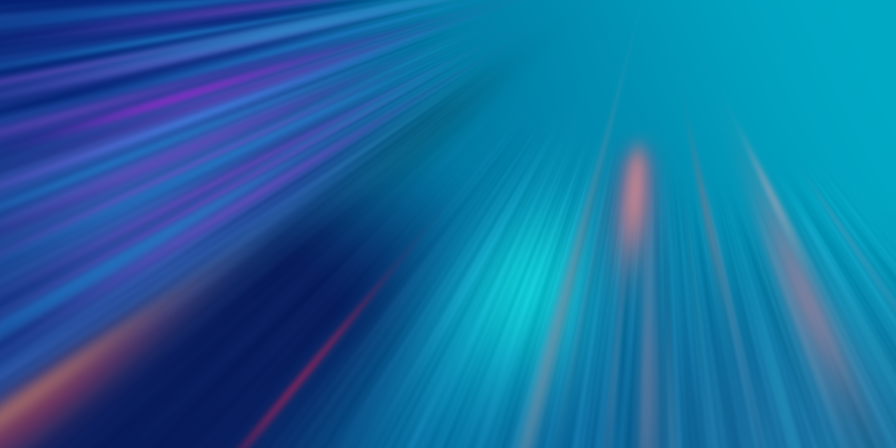
Reproduce this background procedurally as a Shadertoy shader.

```glsl
// Blurred light rays fanning down from a point above a teal and navy backdrop.

float hash(float n) { return fract(sin(n * 91.37) * 4375.85); }

vec2 gradientAt(vec2 cell) {
    float turn = 6.2832 * hash(dot(cell, vec2(1.0, 17.31)));
    return vec2(cos(turn), sin(turn));
}

float gradientNoise(vec2 p) {
    vec2 i = floor(p), f = fract(p);
    vec2 u = f * f * f * (f * (f * 6.0 - 15.0) + 10.0);
    vec2 e = vec2(0.0, 1.0);
    float low = mix(dot(gradientAt(i), f), dot(gradientAt(i + e.yx), f - e.yx), u.x);
    float high = mix(dot(gradientAt(i + e), f - e), dot(gradientAt(i + 1.0), f - 1.0), u.x);
    return mix(low, high, u.y);
}

// Soft spot in ray space: x is the angle, y the distance from the source.
float glow(vec2 ray, vec2 center, vec2 size) {
    vec2 q = (ray - center) / size;
    return exp(-dot(q, q));
}

void mainImage(out vec4 fragColor, in vec2 fragCoord) {
    vec2 uv = fragCoord / iResolution.xy;
    vec2 p = uv * vec2(2.0, 1.0);
    vec2 d = p - vec2(1.46, 1.10);
    float angle = atan(d.x, -d.y), radius = length(d);
    vec2 ray = vec2(angle, radius);

    // Teal backdrop, brightest in the upper right corner
    vec3 color = mix(vec3(0.03, 0.39, 0.60), vec3(0.0, 0.49, 0.65), smoothstep(0.1, 0.8, uv.y));
    color = mix(color, vec3(0.0, 0.66, 0.77), smoothstep(0.75, 1.9, p.x - 0.5 + 0.45 * uv.y));
    color = mix(color, vec3(0.10, 0.40, 0.60), 0.75 * smoothstep(0.6, 0.0, uv.y) * smoothstep(1.2, 1.7, p.x));

    // Blue fan on the left, darker toward the top, and the navy wedge below it
    float leftFan = smoothstep(-0.84, -1.02, angle) * smoothstep(0.45, 1.0, radius);
    vec3 fanColor = mix(vec3(0.03, 0.15, 0.48), vec3(0.17, 0.33, 0.65), smoothstep(-1.36, -1.16, angle));
    fanColor = mix(fanColor, vec3(0.07, 0.22, 0.53), smoothstep(1.25, 1.7, radius) * 0.6);
    color = mix(color, fanColor, leftFan);
    float wedge = smoothstep(-1.0, -0.87, angle) * smoothstep(-0.42, -0.76, angle);
    color = mix(color, vec3(0.03, 0.11, 0.36), wedge * smoothstep(0.62, 1.08, radius));
    color = mix(color, vec3(0.03, 0.34, 0.46), 0.6 * glow(ray, vec2(-0.92, 0.66), vec2(0.09, 0.22)));

    // Cyan bloom
    color = mix(color, vec3(0.04, 0.60, 0.76), 0.7 * glow(ray, vec2(-0.42, 0.93), vec2(0.17, 0.33)));
    color = mix(color, vec3(0.06, 0.80, 0.83), 0.9 * glow(ray, vec2(-0.36, 0.79), vec2(0.17, 0.20)));

    // Fine grain drawn out along the rays
    float start = mix(0.40, 0.52, smoothstep(-0.2, 0.5, angle));
    float rays = smoothstep(start, start + 0.22, radius) * smoothstep(0.75, 0.62, angle);
    float grain = gradientNoise(vec2(angle * 30.0, radius * 1.5))
                + 0.6 * gradientNoise(vec2(angle * 85.0 + 9.0, radius * 2.0));
    float calm = 1.0 - 0.75 * wedge;
    color += grain * rays * calm * vec3(0.06, 0.085, 0.09);

    // Violet, blue and cyan streaks across the upper left
    for (int i = 0; i < 18; i++) {
        float n = float(i), pick = hash(n + 3.0);
        float at = -1.47 + 0.026 * n + 0.018 * hash(n + 20.0);
        vec3 tint = mix(vec3(0.42, 0.27, 0.74), vec3(0.12, 0.50, 0.80), smoothstep(0.35, 0.65, pick));
        vec2 center = vec2(at, 0.85 + 0.65 * hash(n + 40.0));
        vec2 size = vec2(0.006 + 0.009 * hash(n + 60.0), 0.40);
        color = mix(color, tint, 0.6 * glow(ray, center, size));
    }
    color = mix(color, vec3(0.20, 0.58, 0.83), 0.75 * glow(ray, vec2(-1.37, 0.82), vec2(0.022, 0.42)));
    color = mix(color, vec3(0.22, 0.52, 0.88), 0.7 * glow(ray, vec2(-1.23, 1.05), vec2(0.012, 0.38)));
    color = mix(color, vec3(0.50, 0.18, 0.76), 0.8 * glow(ray, vec2(-1.28, 1.12), vec2(0.010, 0.24)));

    // Warm streaks over the navy wedge
    color = mix(color, vec3(0.50, 0.20, 0.36), 0.8 * glow(ray, vec2(-0.937, 1.72), vec2(0.036, 0.42)));
    color = mix(color, vec3(0.67, 0.43, 0.40), 0.7 * glow(ray, vec2(-0.955, 1.75), vec2(0.016, 0.34)));
    color = mix(color, vec3(0.48, 0.14, 0.36), 0.8 * glow(ray, vec2(-0.695, 1.24), vec2(0.009, 0.27)));

    // Thin pale streaks in the middle and on the right
    for (int i = 0; i < 12; i++) {
        float n = float(i);
        vec2 center = vec2(-0.28 + 0.078 * n + 0.03 * hash(n + 80.0), 0.65 + 0.4 * hash(n + 95.0));
        vec3 tint = mix(vec3(0.40, 0.50, 0.64), vec3(0.12, 0.62, 0.74), hash(n + 110.0));
        color = mix(color, tint, 0.35 * rays * glow(ray, center, vec2(0.011, 0.28)));
    }
    color = mix(color, vec3(0.48, 0.57, 0.66), 0.65 * glow(ray, vec2(-0.255, 0.88), vec2(0.019, 0.46)));
    color = mix(color, vec3(0.40, 0.46, 0.60), 0.6 * glow(ray, vec2(-0.01, 0.98), vec2(0.025, 0.30)));
    color = mix(color, vec3(0.42, 0.48, 0.58), 0.6 * glow(ray, vec2(0.20, 0.60), vec2(0.018, 0.17)));

    // Rose patches
    float upperEnd = smoothstep(0.38, 0.48, radius);
    color = mix(color, vec3(0.47, 0.36, 0.56), 0.8 * upperEnd * glow(ray, vec2(-0.08, 0.53), vec2(0.092, 0.15)));
    color = mix(color, vec3(0.76, 0.53, 0.57), 0.85 * upperEnd * glow(ray, vec2(-0.08, 0.53), vec2(0.053, 0.14)));
    color = mix(color, vec3(0.54, 0.50, 0.62), 0.85 * glow(ray, vec2(0.415, 0.84), vec2(0.050, 0.25)));
    color = mix(color, vec3(0.55, 0.63, 0.72), 0.7 * glow(ray, vec2(0.455, 0.61), vec2(0.018, 0.13)));

    fragColor = vec4(clamp(color, 0.0, 1.0), 1.0);
}
```
